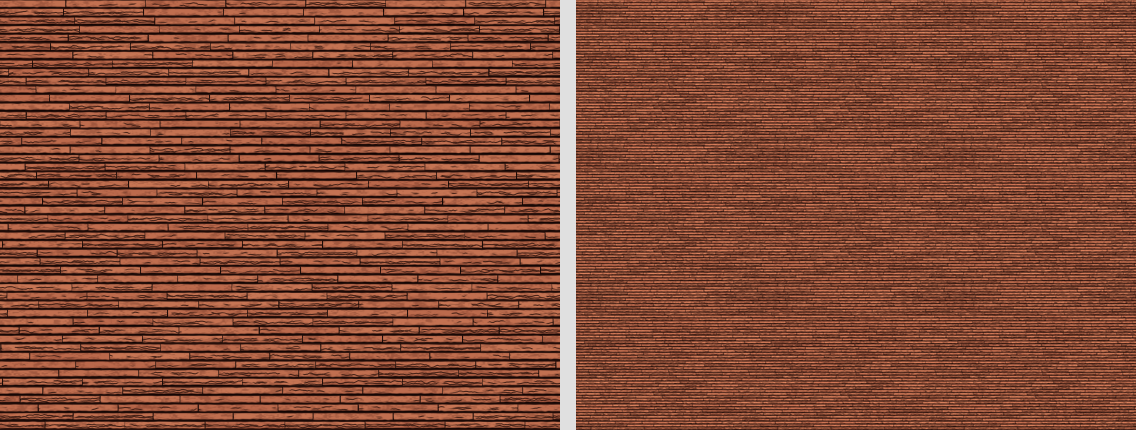
Left: one tile. Right: repeated 3 by 3.
Reproduce this texture procedurally as a Shadertoy shader.

```glsl
// Wall of long, thin, weathered clay bricks in staggered courses with deep dark joints.

const vec2 REPEATS = vec2(7.0, 50.0);   // bricks across, courses down
const float BRICK_LENGTH = 9.3;         // in course heights
const float BED_JOINT = 0.20;           // mean bed joint thickness, in course heights
const float BED_VARIATION = 0.09;
const float END_JOINT = 0.12;           // widest end joint, in course heights
const float STAGGER_JITTER = 0.7;
const float CRACK_WIDTH = 0.04;
const float EDGE_SOFTNESS = 0.05;
const float TINT_VARIATION = 0.07;
const int SAMPLES = 3;                  // antialiasing samples per axis

const vec3 CLAY_LIGHT = vec3(0.755, 0.435, 0.312);
const vec3 CLAY_MID = vec3(0.63, 0.345, 0.245);
const vec3 CLAY_SHADE = vec3(0.49, 0.255, 0.18);
const vec3 CRACK_COLOR = vec3(0.20, 0.085, 0.055);
const vec3 JOINT_BROWN = vec3(0.22, 0.095, 0.065);
const vec3 JOINT_BLACK = vec3(0.07, 0.02, 0.012);

float hash(vec3 p) {
    p = fract(p * vec3(0.1031, 0.1030, 0.0973));
    p += dot(p, p.yzx + 33.33);
    return fract((p.x + p.y) * p.z);
}

// Value noise; each seed gives an independent field
float noise(vec2 p, float seed) {
    vec2 i = floor(p), f = fract(p);
    f = f * f * (3.0 - 2.0 * f);
    float low = mix(hash(vec3(i, seed)), hash(vec3(i + vec2(1, 0), seed)), f.x);
    float high = mix(hash(vec3(i + vec2(0, 1), seed)), hash(vec3(i + vec2(1, 1), seed)), f.x);
    return mix(low, high, f.y);
}

// Broken, ragged cracks along the lower half of a brick face
float cracks(vec2 p, float bottom, float wear, float seed) {
    float amount = 0.0;
    for (int k = 0; k < 2; k++) {
        float layer = float(k);
        float s = seed + 400.0 * (layer + 1.0);
        float ridge = bottom + 0.04 + 0.16 * layer
                    + 0.28 * noise(vec2(p.x * 1.4, 0.5), s)
                    + 0.10 * noise(vec2(p.x * 4.5, 7.5), s);
        float gate = noise(vec2(p.x * 0.9, 3.5), s) + 0.6 * (wear - 0.6);
        float line = 1.0 - smoothstep(CRACK_WIDTH, CRACK_WIDTH + EDGE_SOFTNESS, abs(p.y - ridge));
        amount = max(amount, line * smoothstep(0.42, 0.62, gate));
    }
    return amount;
}

vec3 brickFace(vec2 p, float bottom, float seed) {
    float wear = hash(vec3(seed, 5.0, 2.0));
    float tint = hash(vec3(seed, 11.0, 4.0)) - 0.5;
    float grain = 0.6 * noise(p * vec2(1.2, 3.0), seed)
                + 0.4 * noise(p * vec2(4.0, 9.0), seed + 1200.0);
    vec3 color = mix(CLAY_MID, CLAY_LIGHT, smoothstep(0.2, 0.6, grain));

    // Rounded lower arris turns away from the light
    float rim = 0.08 + 0.16 * noise(vec2(p.x * 2.0, 1.5), seed + 1600.0);
    color = mix(CLAY_SHADE, color, smoothstep(0.0, rim, p.y - bottom));
    color *= 1.0 + TINT_VARIATION * tint * vec3(1.0, 1.8, 1.8);
    return mix(color, CRACK_COLOR, 0.85 * cracks(p, bottom, wear, seed));
}

vec3 wall(vec2 uv) {
    // Brick cell, wrapped so that opposite canvas edges agree
    vec2 q = uv * REPEATS;
    float row = mod(floor(q.y), REPEATS.y);
    q.x += 0.5 * mod(row, 2.0) + STAGGER_JITTER * hash(vec3(row, 17.0, 9.0));
    float seed = mod(floor(q.x), REPEATS.x) + REPEATS.x * row;
    vec2 p = fract(q) * vec2(BRICK_LENGTH, 1.0);

    // Uneven outline of the brick
    float bottom = BED_JOINT + BED_VARIATION * (hash(vec3(seed, 3.0, 8.0)) - 0.5)
                 + 0.08 * (noise(vec2(p.x * 2.5, 0.5), seed + 2000.0) - 0.5);
    float top = 0.98 - 0.05 * noise(vec2(p.x * 1.5, 4.5), seed + 2000.0);
    float end = END_JOINT * mix(0.5, 1.0, hash(vec3(seed, 7.0, 6.0)))
              + 0.05 * (noise(vec2(0.5, p.y * 4.0), seed + 2400.0) - 0.5);
    float inside = min(min(p.y - bottom, top - p.y), p.x - end);

    // Joint is blackest right under the overhanging brick
    vec3 joint = mix(JOINT_BROWN, JOINT_BLACK, smoothstep(0.0, 0.6 * BED_JOINT, p.y));
    float face = smoothstep(-EDGE_SOFTNESS, EDGE_SOFTNESS, inside);
    return mix(joint, brickFace(p, bottom, seed), face);
}

void mainImage(out vec4 fragColor, in vec2 fragCoord) {
    vec3 sum = vec3(0.0);
    for (int y = 0; y < SAMPLES; y++) {
        for (int x = 0; x < SAMPLES; x++) {
            vec2 offset = (vec2(x, y) + 0.5) / float(SAMPLES) - 0.5;
            sum += wall((fragCoord + offset) / iResolution.xy);
        }
    }
    fragColor = vec4(sum / float(SAMPLES * SAMPLES), 1.0);
}
```
